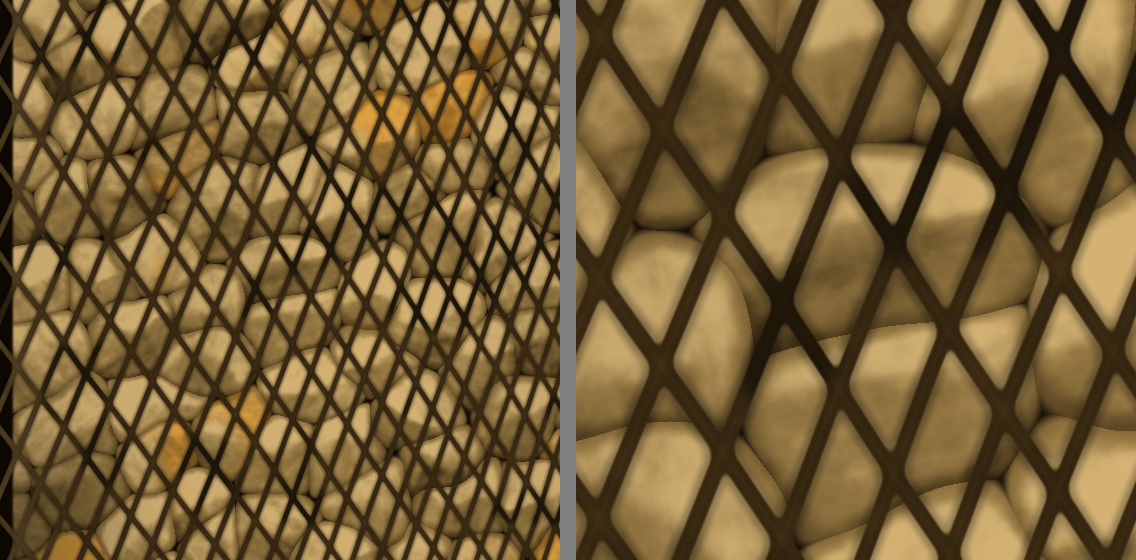
Left, the full canvas; right, a detail of the centre.
This texture is drawn by a WebGL 1 fragment shader. Its source:

```glsl
precision highp float;

uniform vec2 u_resolution;

float hash(vec2 p) {
  return fract(sin(dot(p, vec2(127.1, 311.7))) * 43758.5453);
}

vec2 hash2(vec2 p) {
  return vec2(hash(p), hash(p + 17.3));
}

float noise(vec2 p) {
  vec2 i = floor(p), f = fract(p);
  f = f * f * (3.0 - 2.0 * f);
  return mix(mix(hash(i), hash(i + vec2(1, 0)), f.x),
             mix(hash(i + vec2(0, 1)), hash(i + vec2(1, 1)), f.x), f.y);
}

float fbm(vec2 p) {
  float sum = 0.0, amp = 0.5;
  for (int i = 0; i < 5; i++) {
    sum += amp * noise(p);
    p = mat2(1.6, 1.2, -1.2, 1.6) * p + 3.7;
    amp *= 0.5;
  }
  return sum;
}

vec2 seed(vec2 cell) {
  return cell + 0.5 + 0.78 * (hash2(cell) - 0.5);
}

// Light on a rock cut by random planes around its centre
float facetLight(vec2 rel, vec2 id) {
  float total = 0.0, light = 0.0;
  for (int i = 0; i < 6; i++) {
    float k = float(i);
    float angle = 1.047 * (k + hash(id + k * 2.3));
    float slope = 0.5 + 1.2 * hash(id + k * 5.1);
    vec2 dir = vec2(cos(angle), sin(angle));
    float height = 0.25 * hash(id + k * 7.9) - slope * dot(rel, dir);
    float weight = exp(-22.0 * height);
    light += weight * slope * dot(dir, vec2(0.3, 0.85));
    total += weight;
  }
  return light / total;
}

vec3 rocks(vec2 uv) {
  vec2 p = mat2(0.91, -0.42, 0.42, 0.91) * uv * vec2(8.0, 8.6);
  p += 0.32 * (vec2(noise(p * 1.7), noise(p * 1.7 + 9.0)) - 0.5);
  p.x *= 0.88;
  vec2 base = floor(p), id = base;
  float nearest = 9.0;
  for (int j = -1; j <= 1; j++)
    for (int i = -1; i <= 1; i++) {
      vec2 cell = base + vec2(i, j);
      float d = length(seed(cell) - p);
      if (d < nearest) { nearest = d; id = cell; }
    }

  // Rounded distance to the neighbouring rocks
  vec2 rel = p - seed(id);
  float sum = 0.0;
  for (int j = -2; j <= 2; j++)
    for (int i = -2; i <= 2; i++) {
      if (i == 0 && j == 0) continue;
      vec2 gap = seed(id + vec2(i, j)) - seed(id);
      sum += exp(-16.0 * (0.5 * length(gap) - dot(rel, normalize(gap))));
    }
  float border = -log(sum) / 16.0;

  // Tone from facets, streaks and pits
  float angle = 6.283 * hash(id + 4.0);
  vec2 streak = mat2(cos(angle), sin(angle), -sin(angle), cos(angle)) * uv;
  float tone = 0.63 + 0.21 * facetLight(rel, id) + 0.2 * (hash(id + 8.0) - 0.5);
  tone += 0.32 * (fbm(streak * vec2(18.0, 55.0) + id) - 0.5);
  tone += 0.22 * (fbm(uv * 70.0) - 0.5);
  tone *= 0.5 + 0.5 * smoothstep(-0.02, 0.11, border);

  vec3 color = mix(vec3(0.20, 0.14, 0.05), vec3(0.55, 0.44, 0.24), smoothstep(0.0, 0.5, tone));
  color = mix(color, vec3(0.81, 0.68, 0.44), smoothstep(0.42, 0.86, tone));
  float rust = smoothstep(0.52, 0.75, fbm(uv * 6.0 + id)) * step(0.6, hash(id + 2.0));
  color *= mix(vec3(1.0), vec3(1.04, 0.89, 0.55), rust);
  return mix(vec3(0.06, 0.03, 0.01), color, smoothstep(-0.055, 0.0, border));
}

// Distance to the nearest integer line of a coordinate with this gradient
float lineDistance(float a, vec2 grad) {
  return abs(fract(a + 0.5) - 0.5) / length(grad);
}

void main() {
  vec2 uv = gl_FragCoord.xy / u_resolution;
  float px = 1.0 / min(u_resolution.x, u_resolution.y);

  // Diamond lattice that narrows to the right
  vec2 q = vec2(uv.x, 1.0 - uv.y);
  q += 0.004 * (vec2(noise(q * 9.0), noise(q * 9.0 + 31.0)) - 0.5);
  float halfCell = 0.043 - 0.018 * q.x;
  float cellHeight = 0.156 - 0.04 * q.x;
  float column = log(0.043 / halfCell) / 0.018 - 13.72;
  float row = (q.y - 0.747 + 0.51 * q.x) / cellHeight;
  vec2 columnGrad = vec2(0.5 / halfCell, 0.0);
  vec2 rowGrad = vec2(0.51 + 0.04 * row, 1.0) / cellHeight;
  float rising = lineDistance(0.5 * column + row, columnGrad + rowGrad);
  float falling = lineDistance(0.5 * column - row, columnGrad - rowGrad);
  float blend = max(0.006 - abs(rising - falling), 0.0);
  float wire = min(rising, falling) - blend * blend / 0.024;
  float width = 0.0051 - 0.0009 * uv.x;

  // Rocks, dark post on the left, then the mesh with its shadow
  vec3 color = rocks(uv) * (0.92 + 0.16 * fbm(uv * 3.0));
  color *= mix(0.72, 1.0, smoothstep(0.0, 0.35, length(uv)));
  color = mix(vec3(0.055, 0.03, 0.012), color, smoothstep(0.019, 0.027, uv.x));
  color *= 0.72 + 0.28 * smoothstep(width, width + 0.007, wire);
  vec3 steel = mix(vec3(0.30, 0.23, 0.12), vec3(0.225, 0.16, 0.07), smoothstep(0.0, 0.15, uv.x));
  steel *= 0.78 + 0.3 * fbm(uv * 45.0) + 0.14 * smoothstep(0.002, -0.001, wire);
  steel *= 1.0 - 0.45 * smoothstep(0.62, 0.8, noise(uv * 11.0));
  float edge = max(px, 0.001);
  color = mix(color, steel, 1.0 - smoothstep(width - edge, width + edge, wire));
  gl_FragColor = vec4(color, 1.0);
}
```
